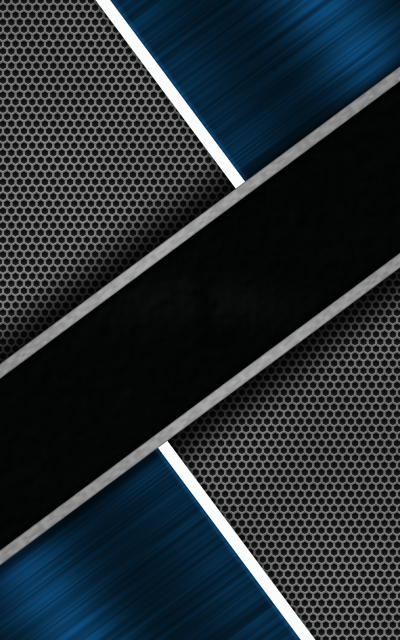
Reproduce this background procedurally as a WebGL 2 fragment shader.

```glsl
#version 300 es
precision highp float;

uniform vec2 u_resolution;
out vec4 fragColor;

// Layout, in units of the canvas height
const vec2 BAND_DIR = vec2(0.8024, 0.5968);
const float BAND_CENTER = 0.0052;
const float BAND_HALF = 0.1263;
const float RAIL_WIDTH = 0.0189;
const float STRIPE_UPPER = 0.1672;
const float STRIPE_LOWER = 0.1535;
const float STRIPE_WIDTH = 0.0185;
const float MESH_PITCH = 0.0131;
const float HOLE_RADIUS = 0.36;
const float SHADOW_REACH = 0.075;
const float GLOW_PLACE = 0.45;
const float GLOW_WIDTH = 0.07;

// Colours
const vec3 WALL = vec3(0.45);
const vec3 HOLE = vec3(0.075);
const vec3 BLUE_DARK = vec3(0.012, 0.085, 0.135);
const vec3 BLUE_GLOW = vec3(0.03, 0.15, 0.25);
const vec3 STRIPE = vec3(0.98, 0.99, 0.99);
const vec3 RAIL = vec3(0.58);
const vec3 LEATHER = vec3(0.014, 0.020, 0.020);

float hash(vec2 p) {
    return fract(sin(dot(p, vec2(12.9898, 78.233))) * 43758.5453);
}

float noise(vec2 p) {
    vec2 i = floor(p), f = fract(p);
    f = f * f * (3.0 - 2.0 * f);
    return mix(mix(hash(i), hash(i + vec2(1, 0)), f.x),
               mix(hash(i + vec2(0, 1)), hash(i + vec2(1, 1)), f.x), f.y);
}

float fbm(vec2 p) {
    float sum = 0.0, amp = 0.5;
    for (int i = 0; i < 4; i++) {
        sum += amp * noise(p);
        p = p * 2.03 + 7.1;
        amp *= 0.5;
    }
    return sum;
}

float bell(float x, float width) {
    return exp(-x * x / (width * width));
}

// Coverage of the side where d is positive
float cover(float d, float pixel) {
    return smoothstep(-0.7 * pixel, 0.7 * pixel, d);
}

// Offset from the nearest centre of a hexagonal lattice
vec2 hexCell(vec2 p) {
    vec2 size = vec2(1.0, 1.7320508);
    vec2 a = mod(p, size) - 0.5 * size;
    vec2 b = mod(p - 0.5 * size, size) - 0.5 * size;
    return dot(a, a) < dot(b, b) ? a : b;
}

vec3 meshColor(vec2 p, float gap, float pixel) {
    vec2 cell = hexCell(p / MESH_PITCH);
    vec2 q = abs(cell);
    float d = max(q.x, dot(q, vec2(0.5, 0.8660254)));
    float wall = cover(d - HOLE_RADIUS, pixel / MESH_PITCH);
    float bevel = 1.0 - 0.35 * cell.y;
    vec3 hole = HOLE * (1.0 - 1.8 * cell.y);
    float light = mix(0.12, 1.0, smoothstep(-0.01, SHADOW_REACH, gap));
    light *= 0.85 + 0.3 * fbm(p * 5.0);
    return mix(hole, WALL * bevel, wall) * light;
}

vec3 brushedBlue(float along, float across, float gap) {
    float x = abs(along);
    float brush = 0.6 * noise(vec2(along * 5.0, across * 330.0))
                + 0.4 * noise(vec2(along * 9.0 + 30.0, across * 120.0));
    float glow = bell(x - GLOW_PLACE, GLOW_WIDTH) + 0.4 * bell(x - 0.19, 0.08);
    vec3 color = (BLUE_DARK + BLUE_GLOW * glow) * (0.62 + 0.76 * brush);
    return color * mix(0.4, 1.0, smoothstep(0.0, 0.025, gap));
}

vec3 leatherColor(vec2 p) {
    float grain = fbm(p * 65.0) - fbm(p * 65.0 + vec2(0.35, -0.35));
    float sheen = bell(p.y - 0.035 + 0.12 * abs(p.x), 0.035) * bell(p.x, 0.14);
    sheen *= smoothstep(0.0, 0.03, abs(p.x - 0.006));
    vec3 color = LEATHER * (0.8 + 0.6 * fbm(p * 8.0)) + 0.025 * sheen;
    return max(color + grain * (0.022 + 0.03 * sheen), 0.0);
}

void main() {
    float pixel = 1.0 / u_resolution.y;
    vec2 p = (gl_FragCoord.xy - 0.5 * u_resolution) * pixel;
    float along = dot(p, BAND_DIR);
    float across = dot(p, vec2(-BAND_DIR.y, BAND_DIR.x)) - BAND_CENTER;
    float side = across > 0.0 ? 1.0 : -1.0;
    float gap = abs(across) - BAND_HALF;

    // Mesh and blue panels, parted by the white stripes
    float start = side > 0.0 ? STRIPE_UPPER : STRIPE_LOWER;
    float s = side * along - start;
    vec3 color = meshColor(p, gap, pixel);
    color *= mix(1.0, 0.65, bell(s, 0.008));
    vec3 blue = brushedBlue(along, across, gap);
    blue += BLUE_GLOW * 0.6 * bell(s - STRIPE_WIDTH - 0.003, 0.003);
    color = mix(color, STRIPE, cover(s, pixel));
    color = mix(color, blue, cover(s - STRIPE_WIDTH, pixel));

    // Metal rails with dark rims
    float scratch = noise(vec2(along * 130.0, across * 260.0));
    vec3 rail = RAIL * (0.84 + 0.18 * scratch + 0.16 * bell(along, 0.22));
    float rim = min(-gap, gap + RAIL_WIDTH);
    rail *= mix(0.72, 1.0, smoothstep(0.0, 0.003, rim));
    color = mix(color, rail, cover(-gap, pixel));

    // Leather band
    float inner = -gap - RAIL_WIDTH;
    vec3 leather = leatherColor(p) * mix(0.3, 1.0, smoothstep(0.0, 0.015, inner));
    color = mix(color, leather, cover(inner, pixel));

    fragColor = vec4(color, 1.0);
}
```
